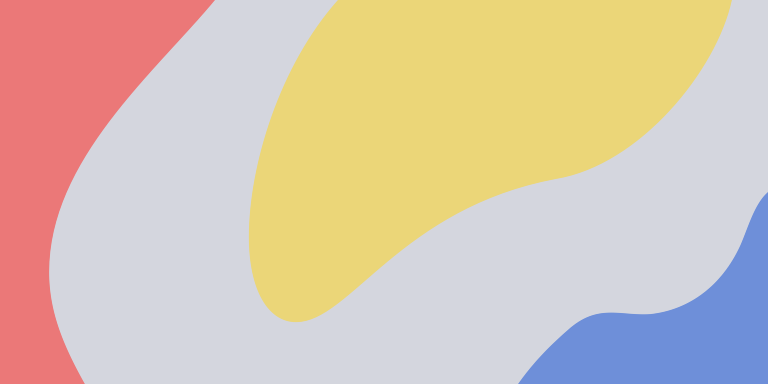
Write a WebGL 1 fragment shader that draws this background.

```glsl
precision highp float;

// Flat organic background: coral, yellow and blue blobs on a pale grey ground.
// Each outline is a chain of cubic Bezier arcs, walked in short chords to give
// a signed distance, which is then smoothed into an antialiased mask.

#define GROUND vec3(0.83, 0.84, 0.87)
#define CORAL  vec3(0.92, 0.47, 0.47)
#define YELLOW vec3(0.92, 0.84, 0.47)
#define BLUE   vec3(0.43, 0.56, 0.85)
#define CHORDS 32
#define EDGE_SOFTNESS 0.6

uniform vec2 u_resolution;

// An outline holds: x = distance so far, y = side (-1 after an odd number
// of crossings by a ray cast to the left, +1 otherwise).
const vec2 EMPTY_OUTLINE = vec2(10.0, 1.0);

vec2 bezier(vec2 a, vec2 b, vec2 c, vec2 d, float t) {
  float s = 1.0 - t;
  return s * s * s * a + 3.0 * s * s * t * b + 3.0 * s * t * t * c + t * t * t * d;
}

void addChord(inout vec2 outline, vec2 p, vec2 a, vec2 b) {
  vec2 chord = b - a;
  vec2 toPoint = p - a;
  float along = clamp(dot(toPoint, chord) / dot(chord, chord), 0.0, 1.0);
  outline.x = min(outline.x, length(toPoint - chord * along));
  if ((a.y > p.y) != (b.y > p.y)) {
    float crossingX = a.x + chord.x * toPoint.y / chord.y;
    if (crossingX < p.x) outline.y = -outline.y;
  }
}

// Adds one arc from "start" and moves "start" on to its end.
void addArc(inout vec2 outline, inout vec2 start, vec2 p, vec2 b, vec2 c, vec2 end) {
  vec2 previous = start;
  for (int i = 1; i <= CHORDS; i++) {
    vec2 next = bezier(start, b, c, end, float(i) / float(CHORDS));
    addChord(outline, p, previous, next);
    previous = next;
  }
  start = end;
}

float signedDistance(vec2 outline) {
  return outline.x * outline.y;
}

// Left blob: everything left of an open curve, hence the flipped sign.
float coralBlob(vec2 p) {
  vec2 outline = EMPTY_OUTLINE;
  vec2 pen = vec2(0.560, 1.0);
  addArc(outline, pen, p, vec2(0.404, 0.812), vec2(0.128, 0.583), vec2(0.128, 0.292));
  addArc(outline, pen, p, vec2(0.128, 0.193), vec2(0.161, 0.107), vec2(0.221, 0.0));
  return -signedDistance(outline);
}

// Central blob: hangs from the top edge, with its tip at the lower left.
float yellowBlob(vec2 p) {
  vec2 outline = EMPTY_OUTLINE;
  vec2 pen = vec2(0.880, 1.0);
  addArc(outline, pen, p, vec2(0.729, 0.831), vec2(0.648, 0.570), vec2(0.648, 0.383));
  addArc(outline, pen, p, vec2(0.648, 0.245), vec2(0.698, 0.161), vec2(0.771, 0.161));
  addArc(outline, pen, p, vec2(0.911, 0.161), vec2(1.042, 0.458), vec2(1.448, 0.534));
  addArc(outline, pen, p, vec2(1.667, 0.570), vec2(1.867, 0.818), vec2(1.906, 1.0));
  return signedDistance(outline);
}

// Corner blob: a wave rising from the bottom edge to the right edge.
float blueBlob(vec2 p) {
  vec2 outline = EMPTY_OUTLINE;
  vec2 pen = vec2(1.349, 0.0);
  addArc(outline, pen, p, vec2(1.393, 0.062), vec2(1.437, 0.104), vec2(1.479, 0.141));
  addArc(outline, pen, p, vec2(1.557, 0.211), vec2(1.615, 0.177), vec2(1.693, 0.182));
  addArc(outline, pen, p, vec2(1.797, 0.193), vec2(1.880, 0.258), vec2(1.927, 0.359));
  addArc(outline, pen, p, vec2(1.948, 0.406), vec2(1.964, 0.469), vec2(2.0, 0.5));
  return signedDistance(outline);
}

float mask(float dist) {
  float soft = EDGE_SOFTNESS / u_resolution.y;
  return 1.0 - smoothstep(-soft, soft, dist);
}

void main() {
  // One unit is the canvas height; the canvas spans 2 by 1.
  vec2 p = gl_FragCoord.xy / u_resolution.y;

  vec3 color = GROUND;
  color = mix(color, CORAL, mask(coralBlob(p)));
  color = mix(color, YELLOW, mask(yellowBlob(p)));
  color = mix(color, BLUE, mask(blueBlob(p)));
  gl_FragColor = vec4(color, 1.0);
}
```
